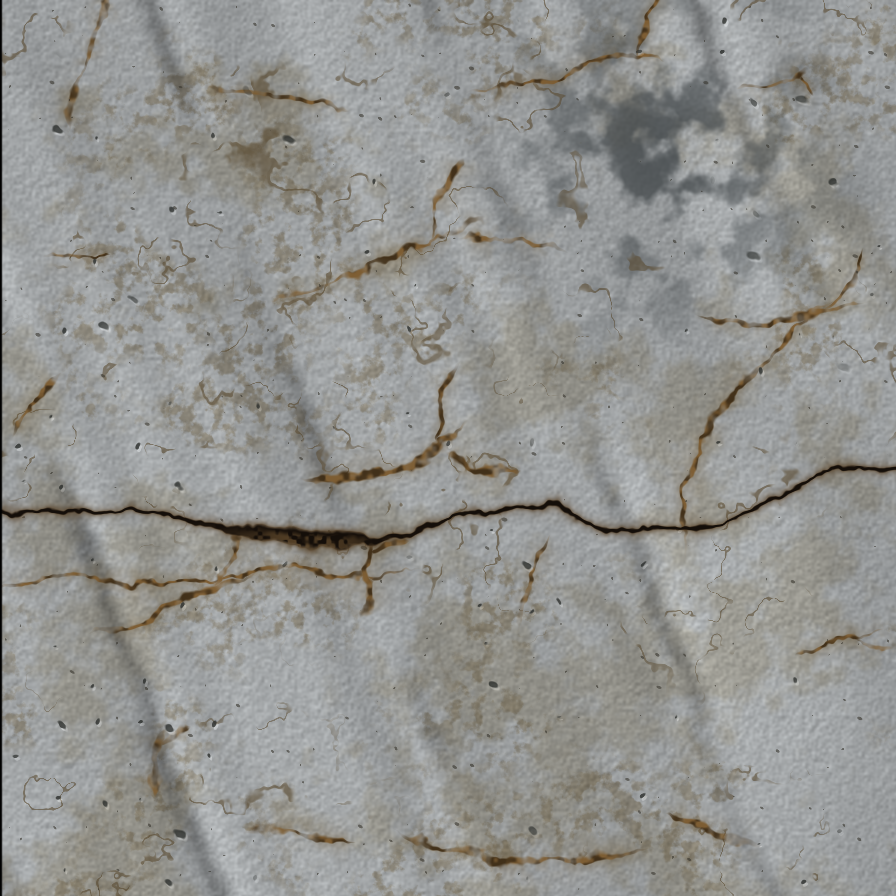
A Shadertoy shader for this texture:

```glsl
float hash(vec2 p) {
    vec3 q = fract(p.xyx * 0.1031);
    q += dot(q, q.yzx + 33.33);
    return fract((q.x + q.y) * q.z);
}

float noise(vec2 p) {
    vec2 i = floor(p), f = fract(p);
    f = f * f * (3.0 - 2.0 * f);
    return mix(mix(hash(i), hash(i + vec2(1, 0)), f.x),
               mix(hash(i + vec2(0, 1)), hash(i + vec2(1, 1)), f.x), f.y);
}

float fbm(vec2 p) {
    float sum = 0.0, amp = 0.53;
    for (int i = 0; i < 4; i++) {
        sum += amp * noise(p);
        p = mat2(1.6, 1.2, -1.2, 1.6) * p + 7.3;
        amp *= 0.5;
    }
    return sum;
}

vec2 rotate(vec2 p, float a) {
    return mat2(cos(a), -sin(a), sin(a), cos(a)) * p;
}

float relief(vec2 p) {
    return 0.8 * fbm(p * 38.0) + 0.5 * noise(p * 150.0) + 0.5 * noise(p * 270.0);
}

// x: sharp vein, y: soft stain around it
vec2 vein(vec2 q, float len, float width) {
    float along = 1.0 - smoothstep(len * 0.65, len, abs(q.x));
    float w = width * along;
    float d = abs(q.y);
    return along * vec2(1.0 - smoothstep(w * 0.5, w + 0.0015, d), exp(-d * 120.0));
}

// Scattered ragged holes, one candidate per cell
float pits(vec2 p, float cells, float chance) {
    vec2 g = p * cells, id = floor(g);
    float size = hash(id + 3.7);
    vec2 center = 0.3 + 0.4 * vec2(hash(id + 11.1), hash(id + 23.9));
    vec2 q = rotate(fract(g) - center, 3.0 * size) * vec2(1.0, 1.7);
    float r = 0.05 + 0.17 * pow(size, 4.0);
    float d = length(q) + 0.12 * (noise(p * 190.0) - 0.5);
    return step(hash(id + 41.3), chance) * (1.0 - smoothstep(r * 0.6, r + 0.03, d));
}

void mainImage(out vec4 fragColor, in vec2 fragCoord) {
    vec2 p = fragCoord / iResolution.y;
    vec2 wobble = vec2(noise(p * 13.0), noise(p * 13.0 + 50.0)) - 0.5;
    vec2 ripple = vec2(noise(p * 55.0 + 9.0), noise(p * 55.0 + 80.0)) - 0.5;
    vec2 fray = vec2(noise(p * 170.0 + 3.0), noise(p * 170.0 + 33.0)) - 0.5;
    vec2 warped = p + 0.035 * wobble + 0.01 * ripple + 0.0035 * fray;

    // Pale plaster with warm mottling
    float mottle = fbm(p * 7.0 + 4.0) + 0.5 * (fbm(p * 38.0) - 0.5);
    vec3 color = mix(vec3(0.625, 0.638, 0.645), vec3(0.575, 0.57, 0.54), smoothstep(0.48, 0.72, mottle));
    float blotch = smoothstep(0.5, 0.7, fbm(p * 9.0 + 31.0));
    float speckle = smoothstep(0.45, 0.7, fbm(p * 90.0));
    color = mix(color, vec3(0.43, 0.38, 0.28), blotch * speckle * 0.5);

    // Fine embossed surface
    float slope = relief(p) - relief(p + vec2(0.0022, -0.0026));
    color *= 1.0 - 0.19 * slope;
    color += 0.055 * (noise(p * 300.0) - 0.5);

    // Steep diagonal folds, soft and broken
    float across = dot(p, vec2(0.93, 0.36)) + 0.02 * wobble.x + 0.007 * ripple.x;
    float down = dot(p, vec2(0.36, -0.93));
    float fold = (fract((across - 0.513) / 0.285 + 0.5) - 0.5) * 0.285;
    float strength = smoothstep(0.25, 0.8, noise(vec2(down * 6.0, across * 7.0)));
    strength *= 0.55 + 0.9 * fbm(p * 45.0 + 8.0);
    color *= 1.0 - 0.25 * strength * exp(-pow(fold / 0.012, 2.0));
    color *= 1.0 + 0.06 * strength * exp(-pow((fold - 0.027) / 0.016, 2.0));
    color *= 1.0 + 0.16 * (noise(vec2(across * 24.0, down * 2.5)) - 0.5);

    // Bruised grey patches
    vec2 toBruise = p - vec2(0.74, 0.83);
    float bruise = exp(-dot(toBruise, toBruise) / 0.025);
    bruise *= smoothstep(0.47, 0.68, fbm(p * 24.0 + 12.0));
    color = mix(color, vec3(0.27, 0.29, 0.30), bruise * 0.85);

    // Thin tide lines around faint stains
    float tide = abs(noise(p * 17.0 + ripple * 0.6 + fray * 0.15 + 60.0) - 0.66);
    float tideMask = smoothstep(0.4, 0.6, noise(p * 7.0 + 19.0)) * smoothstep(0.3, 0.6, noise(p * 60.0));
    color = mix(color, vec3(0.35, 0.29, 0.19), 0.6 * tideMask * (1.0 - smoothstep(0.008, 0.026, tide)));

    // Rust veins, each with a side branch
    vec2 rust = vein(warped - vec2(0.2, 0.352), 0.29, 0.0016);
    for (int i = 0; i < 20; i++) {
        vec2 cell = vec2(i % 4, i / 4);
        float a = hash(cell + 5.2), b = hash(cell + 17.8), c = hash(cell + 36.4);
        vec2 q = warped - (cell + 0.15 + 0.7 * vec2(b, c)) / vec2(4, 5);
        float len = 0.04 + 0.14 * a * a;
        q = rotate(q, (b - 0.4) * 0.8 + step(0.78, c) * 1.2);
        q.y += (c - 0.5) * 4.0 * q.x * q.x;
        float width = 0.0012 + 0.007 * pow(noise(p * 36.0 + a * 40.0), 2.0);
        rust = max(rust, vein(q, len, width));
        vec2 branch = rotate(q - vec2(len * 0.55, 0.0), a > 0.5 ? 1.05 : -0.95);
        rust = max(rust, vein(branch - vec2(len * 0.4, 0.0), len * 0.45, width * 0.8) * step(0.4, b));
    }
    float patchy = smoothstep(0.2, 0.6, 0.6 * noise(p * 32.0 + 71.0) + 0.4 * noise(p * 130.0));
    color = mix(color, vec3(0.46, 0.38, 0.25), rust.y * 0.5 * patchy);
    vec3 rustColor = mix(vec3(0.24, 0.17, 0.08), vec3(0.49, 0.36, 0.19), smoothstep(0.2, 0.75, noise(p * 150.0)));
    color = mix(color, rustColor, rust.x * (0.25 + 0.7 * patchy));

    // Pits in loose clusters, with a lit lower rim
    float cluster = smoothstep(0.3, 0.6, noise(p * 5.0 + 44.0));
    color += 0.12 * cluster * pits(p + vec2(-0.002, 0.003), 23.0, 0.25);
    color = mix(color, vec3(0.17, 0.18, 0.17), 0.8 * cluster * pits(p, 23.0, 0.25));
    color = mix(color, vec3(0.22, 0.21, 0.18), 0.6 * pits(p + 3.0, 58.0, 0.12));

    // Main crack, swelling left of the middle
    float crackY = 0.427 - 0.03 * smoothstep(0.15, 0.36, p.x) + 0.037 * smoothstep(0.42, 0.55, p.x)
        - 0.022 * smoothstep(0.62, 0.68, p.x) + 0.066 * smoothstep(0.78, 0.96, p.x);
    float crack = p.y - crackY + 0.01 * wobble.y + 0.008 * ripple.y + 0.003 * fray.y;
    float swell = exp(-pow((p.x - 0.34) / 0.075, 2.0));
    float halfWidth = 0.0006 + 0.0018 * noise(p * 45.0) + 0.009 * swell;
    float gap = abs(crack + 0.003 * swell);
    color = mix(color, vec3(0.34, 0.25, 0.14), 0.8 * exp(-max(gap - halfWidth, 0.0) * 260.0));
    float crumbs = swell * smoothstep(0.25, 0.7, noise(p * 210.0)) * smoothstep(-0.005, 0.005, -crack);
    vec3 crackColor = mix(vec3(0.08, 0.055, 0.035), vec3(0.33, 0.25, 0.15), crumbs);
    color = mix(color, crackColor, 1.0 - smoothstep(halfWidth * 0.6, halfWidth + 0.0014, gap));

    // Dark left edge
    color *= smoothstep(0.001, 0.0035, p.x);
    fragColor = vec4(clamp(color, 0.0, 1.0), 1.0);
}
```
